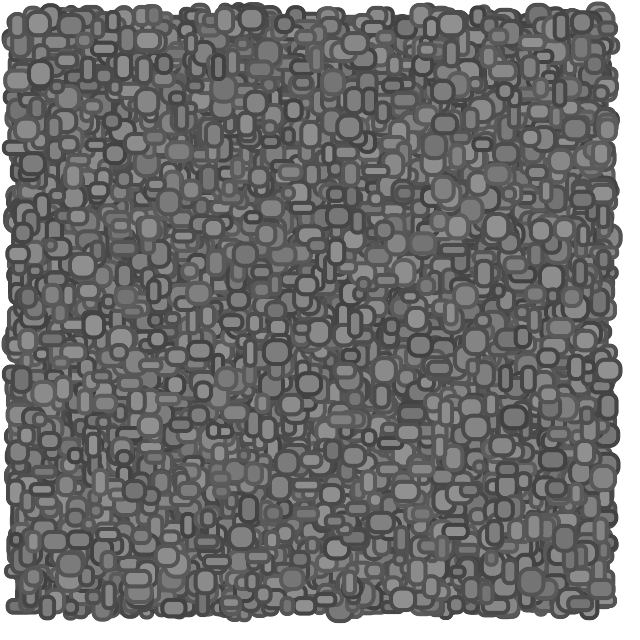
Give the GLSL for this texture, as a three.js fragment shader.

```glsl
// A square bed of overlapping grey pebbles with dark rims and a ragged outline on white.
// Layers of jittered grids are painted back to front; each cell holds one upright
// rounded box, drawn as a rim and a paler core from a signed distance.

varying vec2 vUv;

const float LAYERS = 18.0;
const float CELL = 0.05;            // at least twice the largest pebble reach
const float RIM_WIDTH = 0.0064;
const float MIN_HALF_SIZE = 0.0045;
const float MAX_HALF_SIZE = 0.0172;
const float ROUNDNESS = 0.8;        // corner radius relative to the short half side
const float EDGE_SOFTNESS = 0.0008;

// Square that holds the pebble centres
const vec2 BED_CENTER = vec2(0.4875, 0.513);
const vec2 BED_HALF_SIZE = vec2(0.4635, 0.464);

const vec3 BACKGROUND = vec3(1.0);
const vec3 GAP_COLOR = vec3(0.31);
const vec2 RIM_GREY = vec2(0.255, 0.365);   // darkest, lightest
const vec2 CORE_GREY = vec2(0.45, 0.57);

vec2 hash2(vec2 cell, float seed) {
  vec3 p = fract(vec3(cell.xyx + seed * vec3(17.3, 31.7, 11.9)) * vec3(0.1031, 0.1030, 0.0973));
  p += dot(p, p.yzx + 33.33);
  return fract((p.xx + p.yz) * p.zy);
}

float roundedBox(vec2 p, vec2 halfSize, float radius) {
  vec2 q = abs(p) - halfSize + radius;
  return length(max(q, 0.0)) + min(max(q.x, q.y), 0.0) - radius;
}

float coverage(float dist) {
  return 1.0 - smoothstep(-EDGE_SOFTNESS, EDGE_SOFTNESS, dist);
}

// Paints the pebble of one grid cell over the given colour
vec3 paintPebble(vec3 under, vec2 p, vec2 cell, vec2 shift, float seed) {
  vec2 center = (cell + hash2(cell, seed) - shift) * CELL;
  if (roundedBox(center - BED_CENTER, BED_HALF_SIZE, 0.0) > 0.0) return under;

  vec2 halfSize = mix(vec2(MIN_HALF_SIZE), vec2(MAX_HALF_SIZE), hash2(cell, seed + 0.37));
  vec2 tone = hash2(cell, seed + 0.71);
  float dist = roundedBox(p - center, halfSize, ROUNDNESS * min(halfSize.x, halfSize.y));

  vec3 rim = vec3(mix(RIM_GREY.x, RIM_GREY.y, tone.x));
  vec3 core = vec3(mix(CORE_GREY.x, CORE_GREY.y, tone.y));
  vec3 pebble = mix(rim, core, coverage(dist));
  return mix(under, pebble, coverage(dist - RIM_WIDTH));
}

// Paints the four cells that can reach p; the scan turns with each layer
vec3 paintLayer(vec3 under, vec2 p, float layer) {
  vec2 shift = hash2(vec2(layer, 5.0), 3.0) + 2.0;
  vec2 firstCell = floor(p / CELL + shift - 0.5);
  vec2 flip = mod(floor(vec2(layer, layer * 0.5)), 2.0);
  vec3 color = under;
  for (float j = 0.0; j < 2.0; j++) {
    for (float i = 0.0; i < 2.0; i++) {
      vec2 cell = firstCell + abs(vec2(i, j) - flip);
      color = paintPebble(color, p, cell, shift, layer + 1.0);
    }
  }
  return color;
}

void main() {
  float bed = roundedBox(vUv - BED_CENTER, BED_HALF_SIZE, 0.0);
  vec3 color = mix(BACKGROUND, GAP_COLOR, coverage(bed));
  for (float layer = 0.0; layer < LAYERS; layer++) {
    color = paintLayer(color, vUv, layer);
  }
  gl_FragColor = vec4(color, 1.0);
}
```
